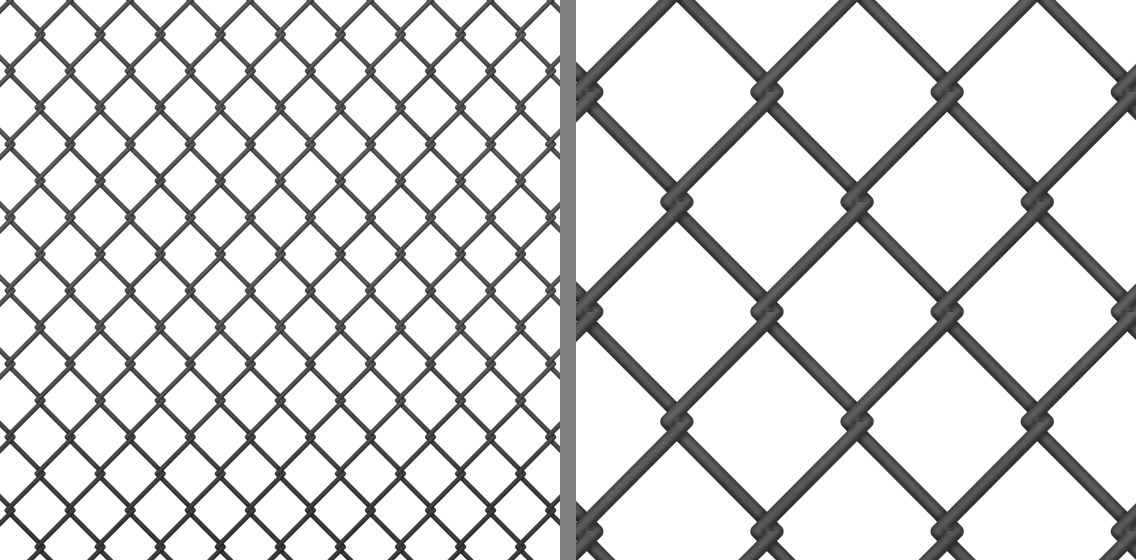
Left: the whole. Right: its middle third, enlarged.
Reproduce this pattern procedurally as a Shadertoy shader.

```glsl
const vec2 KNOT_ORIGIN = vec2(0.0716, 0.0234);
const float COLUMN_STEP = 0.05363;
const float ROW_STEP = 0.13077;
const float HOOK_OVERLAP = 0.0057;
const float WIRE_RADIUS = 0.0042;

float hash(vec2 cell) {
    return fract(sin(dot(cell, vec2(127.1, 311.7))) * 43758.5453);
}

float valueNoise(vec2 p) {
    vec2 cell = floor(p);
    vec2 f = fract(p);
    f = f * f * (3.0 - 2.0 * f);
    float low = mix(hash(cell), hash(cell + vec2(1.0, 0.0)), f.x);
    float high = mix(hash(cell + vec2(0.0, 1.0)), hash(cell + 1.0), f.x);
    return mix(low, high, f.y);
}

// Offset from the centre line of a bent wire whose tip points to the given side
vec2 bentWireOffset(vec2 p, float side, float overlap, float slope) {
    vec2 folded = vec2(p.x * side - overlap, abs(p.y));
    vec2 along = normalize(vec2(-slope, 1.0));
    vec2 offset = folded - along * max(dot(folded, along), 0.0);
    return offset * vec2(side, p.y < 0.0 ? -1.0 : 1.0);
}

float coverage(float dist, float radius, float pixel) {
    return 1.0 - smoothstep(-0.75 * pixel, 0.75 * pixel, dist - radius);
}

// Round wire: dark rims, a soft lit band slightly above the middle
vec3 wireColor(vec2 offset, float radius, float tone) {
    vec2 across = offset / radius;
    float band = 1.0 - smoothstep(0.1, 1.0, length(across - vec2(-0.08, 0.22)));
    float underside = smoothstep(0.1, 0.9, -across.y);
    float gray = mix(0.215, 0.345, band) - 0.04 * underside;
    return vec3(gray, gray, gray * 1.015) * tone;
}

void mainImage(out vec4 fragColor, in vec2 fragCoord) {
    vec2 uv = fragCoord / iResolution.y;
    float pixel = 1.0 / iResolution.y;

    // Staggered lattice with one hooked joint at the centre of each cell
    vec2 p = uv - KNOT_ORIGIN;
    float column = round(p.x / COLUMN_STEP);
    p.x -= column * COLUMN_STEP;
    p.y -= mod(column, 2.0) * 0.5 * ROW_STEP;
    float row = round(p.y / ROW_STEP);
    p.y -= row * ROW_STEP;

    // Neighbouring zigzag wires hook past each other
    float slope = (COLUMN_STEP + 2.0 * HOOK_OVERLAP) / (0.5 * ROW_STEP);
    float frontSide = p.y > 0.0 ? -1.0 : 1.0;
    vec2 front = bentWireOffset(p, frontSide, HOOK_OVERLAP, slope);
    vec2 back = bentWireOffset(p, -frontSide, HOOK_OVERLAP, slope);
    float frontDist = length(front);

    // Darker toward the bottom, with slight uneven coating
    float tone = mix(0.72, 1.06, smoothstep(0.0, 0.45, uv.y));
    tone *= 0.97 + 0.06 * hash(vec2(column, row));
    tone *= 0.95 + 0.10 * valueNoise(uv * 90.0);

    // Back wire, contact shadow, then front wire
    vec3 color = vec3(1.0);
    float shadow = mix(0.68, 1.0, smoothstep(WIRE_RADIUS, 1.9 * WIRE_RADIUS, frontDist));
    vec3 backColor = wireColor(back, WIRE_RADIUS, tone * shadow);
    color = mix(color, backColor, coverage(length(back), WIRE_RADIUS, pixel));
    vec3 frontColor = wireColor(front, WIRE_RADIUS, tone);
    color = mix(color, frontColor, coverage(frontDist, WIRE_RADIUS, pixel));

    // Small sheen where the hooks meet
    float sheen = 1.0 - smoothstep(0.0, 0.0032, length(p - vec2(0.0005, 0.0008)));
    color += 0.10 * sheen * tone;

    fragColor = vec4(color, 1.0);
}
```
